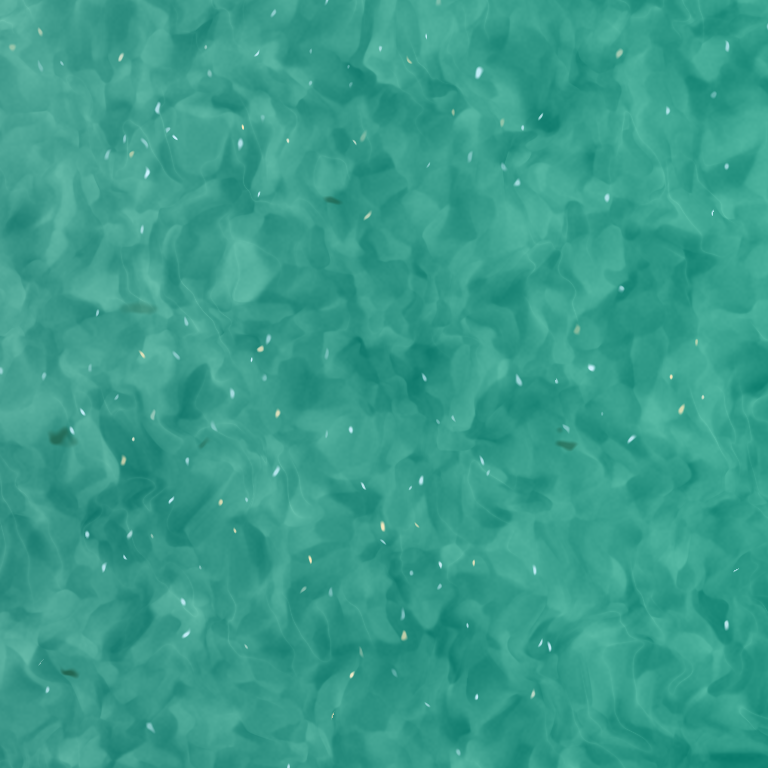
Write a WebGL 1 fragment shader that draws this texture.

```glsl
precision highp float;
// Shallow turquoise water: soft refracted facets with streaky light.
// Warped cells at two sizes give the patches, ridged noise gives the wisps,
// and jittered grids scatter the bright glints and a few dark specks.
uniform vec2 u_resolution;

const vec3 WATER = vec3(0.214, 0.606, 0.540);
const vec3 TONE_TINT = vec3(1.20, 1.00, 0.90);
const vec3 GREY_SHIFT = vec3(0.050, -0.012, 0.006);
const vec3 COOL_GLINT = vec3(0.80, 0.95, 1.00);
const vec3 WARM_GLINT = vec3(1.00, 0.92, 0.74);
const vec3 SPECK = vec3(0.10, 0.34, 0.25);

float hash(vec2 p) {
  vec3 q = fract(p.xyx * 0.1031);
  q += dot(q, q.yzx + 33.33);
  return fract((q.x + q.y) * q.z);
}

vec2 hash2(vec2 p) {
  return vec2(hash(p + 17.0), hash(p + 71.0));
}

float noise(vec2 p) {
  vec2 cell = floor(p);
  vec2 f = fract(p);
  f = f * f * (3.0 - 2.0 * f);
  float low = mix(hash(cell), hash(cell + vec2(1.0, 0.0)), f.x);
  float high = mix(hash(cell + vec2(0.0, 1.0)), hash(cell + 1.0), f.x);
  return mix(low, high, f.y);
}

float fbm(vec2 p) {
  float sum = 0.0;
  float amplitude = 0.5;
  for (int i = 0; i < 4; i++) {
    sum += amplitude * noise(p);
    p = mat2(1.6, 1.2, -1.2, 1.6) * p + 9.7;
    amplitude *= 0.5;
  }
  return sum / 0.9375;
}

vec2 warp(vec2 p, float scale, float amount) {
  return p + amount * (vec2(noise(p * scale), noise(p * scale + 43.0)) - 0.5);
}

// Soft-edged cells, each with its own tone and a slope across it.
float facets(vec2 p, float sharpness) {
  vec2 base = floor(p);
  float sum = 0.0;
  float total = 0.0;
  for (int y = -1; y <= 1; y++) {
    for (int x = -1; x <= 1; x++) {
      vec2 cell = base + vec2(float(x), float(y));
      vec2 offset = p - cell - hash2(cell);
      float weight = exp(-sharpness * dot(offset, offset));
      vec2 slope = hash2(cell + 130.0) - 0.5;
      sum += weight * (hash(cell + 210.0) - 0.5 + dot(offset, slope));
      total += weight;
    }
  }
  return sum / total;
}

// Thin bright threads along the middle level of the noise.
float wisps(vec2 p) {
  float ridge = 1.0 - abs(2.0 * noise(p) - 1.0);
  return pow(ridge, 6.0);
}

// Scattered tilted ellipses: x is coverage, y a random tint.
vec2 scatter(vec2 p, float grid, float chance, vec2 radius, float seed) {
  vec2 base = floor(p * grid);
  vec2 result = vec2(0.0);
  for (int y = -1; y <= 1; y++) {
    for (int x = -1; x <= 1; x++) {
      vec2 cell = base + vec2(float(x), float(y));
      vec2 key = cell + seed;
      vec2 offset = p - (cell + hash2(key)) / grid;
      offset.x += (hash(key + 5.0) - 0.5) * offset.y;
      float size = mix(0.55, 1.25, hash(key + 29.0));
      float d = length(offset / (radius * size));
      float present = step(hash(key + 53.0), chance);
      float strength = mix(0.3, 1.0, hash(key + 83.0));
      float cover = present * strength * (1.0 - smoothstep(0.25, 1.0, d));
      if (cover > result.x) result = vec2(cover, hash(key + 97.0));
    }
  }
  return result;
}

void main() {
  vec2 uv = gl_FragCoord.xy / u_resolution.y;
  vec2 bent = warp(warp(uv, 13.0, 0.045), 48.0, 0.016);

  // Tone of the water: broad drift, patches, streaks and fine texture.
  float tone = 0.035 * (uv.y - 0.5) + 0.13 * (fbm(uv * 6.0 + 3.0) - 0.5);
  tone += 0.092 * facets(bent * vec2(21.0, 18.0), 14.0);
  tone += 0.080 * facets(bent * vec2(43.0, 34.0) + 60.0, 11.0);
  vec2 streak = vec2(bent.x + 0.35 * bent.y, bent.y) * vec2(44.0, 17.0);
  float patchy = smoothstep(0.45, 0.75, noise(uv * 11.0 + 20.0));
  tone += 0.055 * patchy * (wisps(streak) - 0.2);
  tone += 0.045 * (fbm(bent * vec2(75.0, 48.0)) - 0.5);
  tone += 0.014 * (noise(uv * 250.0) - 0.5);
  vec3 color = WATER + tone * TONE_TINT + GREY_SHIFT * (0.5 - uv.x);

  // Dark specks with ragged outlines.
  vec2 speck = scatter(warp(uv, 70.0, 0.022), 7.0, 0.13, vec2(0.021, 0.013), 300.0);
  color = mix(color, SPECK, 0.75 * speck.x);

  // Sun glints gathered in loose groups.
  float chance = 0.30 * smoothstep(0.42, 0.80, noise(uv * 6.0 + 81.0)) + 0.02;
  vec2 glint = scatter(warp(uv, 90.0, 0.006), 27.0, chance, vec2(0.0042, 0.0075), 400.0);
  vec3 sparkle = mix(COOL_GLINT, WARM_GLINT, smoothstep(0.6, 0.9, glint.y));
  color = mix(color, sparkle, glint.x);

  gl_FragColor = vec4(color, 1.0);
}
```
